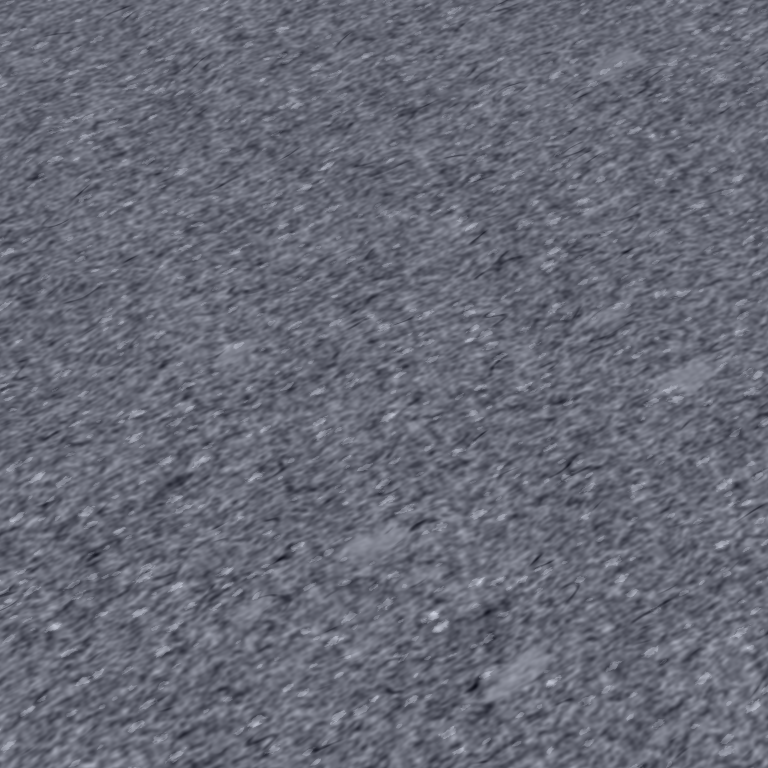
A three.js fragment shader for this texture:

```glsl
// Slate-grey schist: fine slanted grain, dark cracks and pale flakes, receding upwards.
varying vec2 vUv;

#define BASE_COLOR vec3(0.402, 0.412, 0.459)
#define GRAIN_ANGLE 0.56
#define GRAIN_FREQ vec2(48.0, 108.0)
#define GRAIN_CONTRAST 1.06
#define CRACK_DEPTH 0.15
#define GLINT_GRID vec2(34.0, 66.0)
#define GLINT_DENSITY 0.22
#define GLINT_LIGHT 0.15
#define PATCH_GRID vec2(8.0, 16.0)
#define PATCH_DENSITY 0.10
#define PATCH_LIGHT 0.10

vec2 hash22(vec2 p) {
  vec3 h = fract(vec3(p.xyx) * vec3(0.1031, 0.1030, 0.0973));
  h += dot(h, h.yzx + 33.33);
  return fract((h.xx + h.yz) * h.zy);
}

float cornerSlope(vec2 cell, vec2 offset) {
  return dot(hash22(cell) * 2.0 - 1.0, offset);
}

// Gradient noise, centred on zero
float noise(vec2 p) {
  vec2 cell = floor(p);
  vec2 f = p - cell;
  vec2 u = f * f * f * (f * (f * 6.0 - 15.0) + 10.0);
  vec2 e = vec2(1.0, 0.0);
  float low = mix(cornerSlope(cell, f), cornerSlope(cell + e, f - e), u.x);
  float high = mix(cornerSlope(cell + e.yx, f - e.yx), cornerSlope(cell + 1.0, f - 1.0), u.x);
  return mix(low, high, u.y);
}

// Scattered ragged ellipses, at most one per cell
float flakes(vec2 p, float density) {
  vec2 cell = floor(p);
  float ragged = noise(p * 3.1) * 0.9 + noise(p * 7.3) * 0.5;
  float cover = 0.0;
  for (int j = -1; j <= 1; j++) {
    for (int i = -1; i <= 1; i++) {
      vec2 id = cell + vec2(float(i), float(j));
      vec2 pick = hash22(id + 71.0);
      vec2 centre = id + 0.2 + 0.6 * hash22(id + 19.0);
      vec2 size = mix(vec2(0.16, 0.14), vec2(0.46, 0.36), pick.y * pick.y);
      float edge = length((p - centre) / size) + ragged;
      float shape = 1.0 - smoothstep(0.6, 1.2, edge);
      cover = max(cover, shape * step(pick.x, density) * (0.55 + 0.45 * pick.y));
    }
  }
  return cover;
}

// Thin broken dark lines along the grain
float cracks(vec2 q) {
  float line = 1.0 - smoothstep(0.0, 0.10, abs(noise(q * vec2(11.0, 44.0) + 5.3)));
  float broken = smoothstep(0.08, 0.38, noise(q * vec2(17.0, 25.0) + 41.7));
  return line * broken;
}

// Layered streaks from broad tone down to fine grit
float grain(vec2 q) {
  float tone = 0.07 * noise(q * vec2(6.0, 10.0) + 3.7);
  tone += 0.15 * noise(q * GRAIN_FREQ * 0.5 + 17.1);
  tone += 0.20 * noise(q * GRAIN_FREQ + 29.4);
  tone += 0.17 * noise(q * GRAIN_FREQ * vec2(1.9, 1.4) + 53.8);
  return tone;
}

void main() {
  // Receding surface: features shrink and flatten towards the top
  float y = vUv.y;
  vec2 ground = vec2((vUv.x - 0.5) * (1.0 + 0.25 * y), y + 0.35 * y * y);

  // Turn into the grain direction and bend it slightly
  float c = cos(GRAIN_ANGLE);
  float s = sin(GRAIN_ANGLE);
  vec2 q = vec2(c * ground.x + s * ground.y, c * ground.y - s * ground.x) + 4.0;
  q.y += 0.014 * noise(q * 5.0) + 0.004 * noise(q * 21.0);

  // Combine grain, cracks and flakes
  float fade = mix(1.15, 0.82, y);
  float tone = grain(q) * GRAIN_CONTRAST;
  float pale = flakes(q * PATCH_GRID, PATCH_DENSITY);
  tone = mix(tone, tone * 0.5 + PATCH_LIGHT, pale);
  tone += GLINT_LIGHT * flakes(q * GLINT_GRID + 9.0, GLINT_DENSITY);
  tone -= CRACK_DEPTH * cracks(q) * (1.0 - pale);

  vec3 color = BASE_COLOR + tone * fade * vec3(1.0, 1.01, 1.02);
  gl_FragColor = vec4(clamp(color, 0.0, 1.0), 1.0);
}
```
